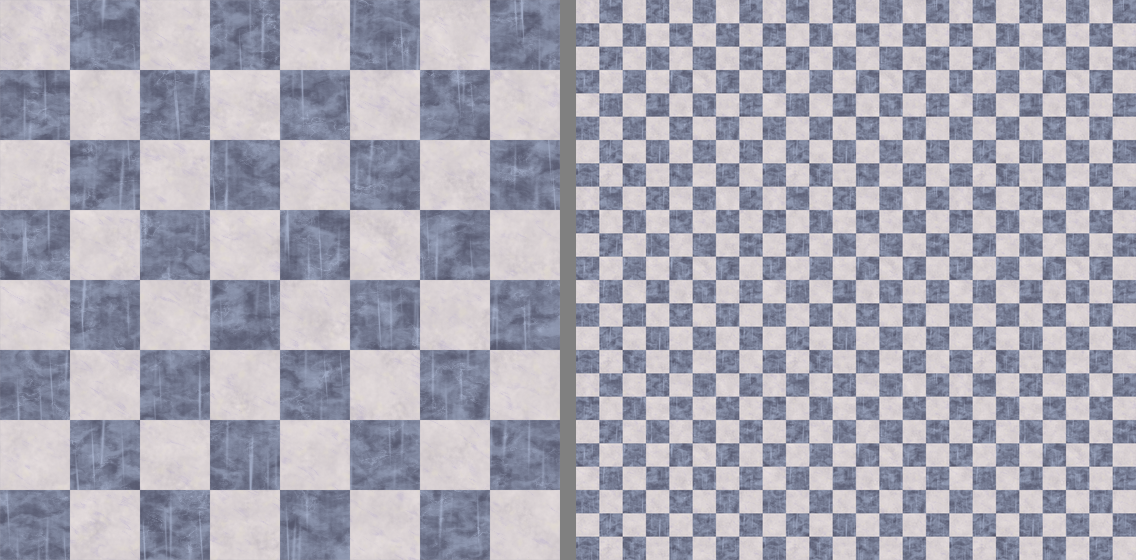
Left, the tile; right, the same tile 3 across and 3 down.
Give the GLSL for this pattern, as a three.js fragment shader.

```glsl
// Checkerboard floor of polished marble: slate blue tiles with wispy veins and
// vertical scratches, alternating with pale rose-grey tiles with lavender veins.
// Each tile samples gradient noise at its own hashed offset, so no two are alike.

#define TILES 8.0
#define EDGE 0.008
#define SLATE_LOW vec3(0.340, 0.350, 0.435)
#define SLATE_HIGH vec3(0.555, 0.590, 0.685)
#define SLATE_VEIN vec3(0.660, 0.700, 0.800)
#define PALE_LOW vec3(0.775, 0.745, 0.765)
#define PALE_HIGH vec3(0.910, 0.880, 0.880)
#define PALE_VEIN vec3(0.740, 0.700, 0.820)
#define PALE_CREAM vec3(0.890, 0.865, 0.800)
#define SCRATCHES 5
#define PI 3.14159

varying vec2 vUv;

vec2 hash2(vec2 p) {
  vec3 q = fract(p.xyx * vec3(0.1031, 0.1030, 0.0973));
  q += dot(q, q.yzx + 33.33);
  return fract((q.xx + q.yz) * q.zy);
}

float corner(vec2 cell, vec2 f, vec2 o) {
  return dot(hash2(cell + o) * 2.0 - 1.0, f - o);
}

float gradientNoise(vec2 p) {
  vec2 i = floor(p), f = fract(p);
  vec2 u = f * f * f * (f * (f * 6.0 - 15.0) + 10.0);
  return mix(mix(corner(i, f, vec2(0.0)), corner(i, f, vec2(1.0, 0.0)), u.x),
             mix(corner(i, f, vec2(0.0, 1.0)), corner(i, f, vec2(1.0)), u.x), u.y);
}

float fbm(vec2 p) {
  float sum = 0.0, amp = 0.6;
  for (int k = 0; k < 5; k++) {
    sum += amp * gradientNoise(p);
    p = mat2(1.6, 1.2, -1.2, 1.6) * p + 7.3;
    amp *= 0.5;
  }
  return sum;
}

vec2 warp(vec2 p, float amount) {
  return p + amount * vec2(fbm(p + 3.1), fbm(p + 17.7));
}

// Thin bright line where the noise crosses zero
float ridge(float n, float sharpness) {
  return exp(-abs(n) * sharpness);
}

// Slightly slanted vertical scratches that fade at both ends
float scratches(vec2 uv, vec2 tile) {
  float sum = 0.0;
  for (int k = 0; k < SCRATCHES; k++) {
    vec2 seed = tile + float(k) * vec2(13.0, 29.0);
    vec2 place = hash2(seed + 5.0), shape = hash2(seed + 71.0);
    float dy = uv.y - place.y;
    float dx = uv.x - place.x - dy * (shape.x - 0.5) * 0.16;
    float taper = 1.0 - smoothstep(0.05, mix(0.25, 0.65, shape.y), abs(dy));
    float width = mix(0.010, 0.026, shape.x) * (0.4 + 0.6 * taper);
    sum += taper * exp(-dx * dx / (width * width)) * mix(0.2, 0.75, shape.y);
  }
  return sum;
}

vec3 slateMarble(vec2 uv, vec2 tile) {
  vec2 p = uv + hash2(tile + 11.0) * 60.0;
  vec2 q = warp(p * vec2(2.4, 3.8), 1.3);
  float cloud = fbm(q) + 0.20 * fbm(p * vec2(9.0, 13.0));
  float brushed = gradientNoise(vec2(p.x * 20.0, p.y * 1.6));
  vec3 col = mix(SLATE_LOW, SLATE_HIGH, smoothstep(-0.42, 0.42, cloud + 0.10 * brushed));

  // Smoky filaments, present only in patches
  float patchy = smoothstep(-0.20, 0.30, fbm(p * 2.3 + 41.0));
  float wisps = ridge(fbm(warp(p * vec2(1.8, 2.6) + 23.0, 1.6)), 22.0);
  wisps += 0.6 * ridge(fbm(warp(p * vec2(3.0, 4.4) + 57.0, 1.2)), 20.0);
  float streaks = scratches(uv, tile) * (0.85 + 0.5 * brushed);
  return mix(col, SLATE_VEIN, clamp(0.55 * wisps * patchy + streaks, 0.0, 0.85));
}

vec3 paleMarble(vec2 uv, vec2 tile) {
  vec2 p = uv + hash2(tile + 37.0) * 60.0;
  float cloud = fbm(warp(p * 2.2, 0.8));
  float grain = fbm(p * 13.0);
  float worn = smoothstep(-0.05, 0.35, fbm(p * 1.9 + 31.0));
  float tone = 0.59 + 0.75 * cloud + grain * mix(0.30, 0.90, worn) - 0.16 * worn;
  vec3 col = mix(PALE_LOW, PALE_HIGH, clamp(tone, 0.0, 1.0));

  // Cream stains and broken, slanted lavender veins
  float stain = smoothstep(0.05, 0.40, fbm(p * 6.0 + 83.0));
  col = mix(col, PALE_CREAM, 0.45 * stain);
  vec2 slanted = mat2(1.7, 1.3, 1.6, 3.2) * p;
  float vein = ridge(fbm(warp(slanted + 61.0, 1.0)), 28.0);
  vein *= smoothstep(-0.10, 0.25, fbm(p * 5.0 + 19.0));
  return mix(col, PALE_VEIN, 0.50 * vein);
}

void main() {
  vec2 grid = vUv * TILES;
  vec2 tile = mod(floor(grid), TILES);
  vec2 uv = fract(grid);

  // Smooth checker sign: +1 on slate tiles, -1 on pale ones
  vec2 side = clamp(sin(PI * grid) / (PI * EDGE), -1.0, 1.0);
  float slate = 0.5 + 0.5 * side.x * side.y;
  gl_FragColor = vec4(mix(paleMarble(uv, tile), slateMarble(uv, tile), slate), 1.0);
}
```
